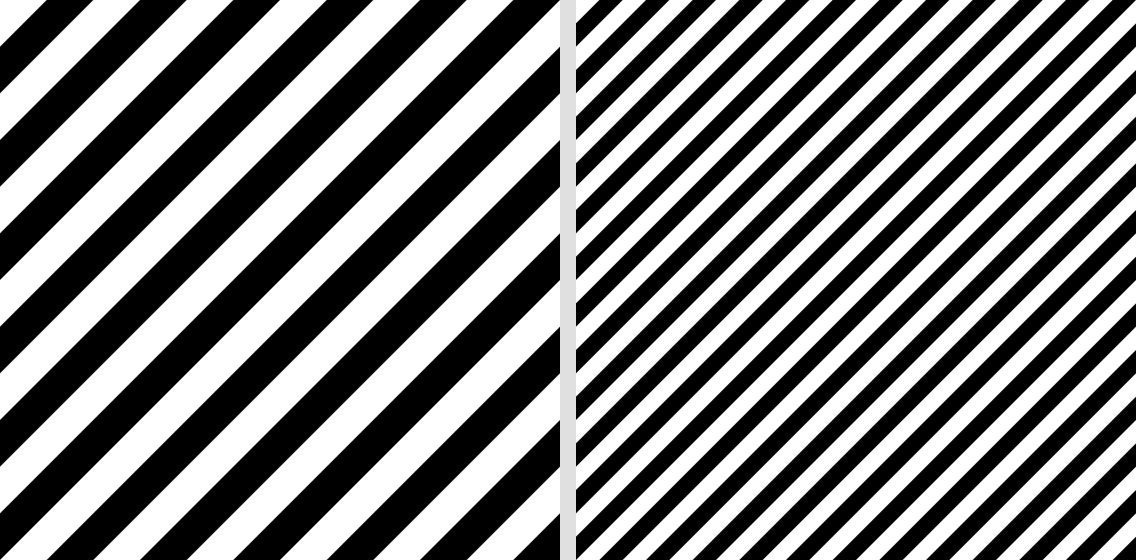
Left: one tile. Right: repeated 2 by 2.
Give the GLSL for this pattern, as a WebGL 2 fragment shader.

```glsl
#version 300 es
precision highp float;

uniform vec2 u_resolution;
out vec4 fragColor;

const float REPEATS = 6.0;      // whole stripe pairs across and down
const float LIGHT_SHARE = 0.5;  // part of each period that is light
const float EDGE_PIXELS = 1.0;  // half width of the edge blend
const vec3 LIGHT = vec3(1.0);
const vec3 DARK = vec3(0.0);

// Signed distance along x to the nearest stripe edge, in periods; positive in light.
float stripeDistance(float phase) {
    float halfLight = 0.5 * LIGHT_SHARE;
    float fromCentre = abs(fract(phase - halfLight + 0.5) - 0.5);
    return halfLight - fromCentre;
}

void main() {
    vec2 uv = gl_FragCoord.xy / u_resolution;

    // Diagonal stripes rising to the right
    float phase = REPEATS * (uv.x - uv.y);
    float edge = stripeDistance(phase);

    // Blend each edge over about one pixel on either side
    float blend = EDGE_PIXELS * REPEATS / min(u_resolution.x, u_resolution.y);
    float light = smoothstep(-blend, blend, edge);

    fragColor = vec4(mix(DARK, LIGHT, light), 1.0);
}
```
